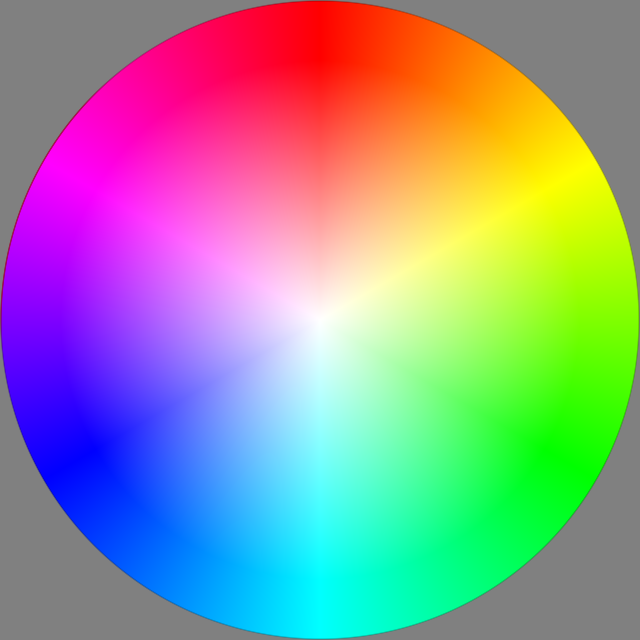
Give the GLSL for this background, as a WebGL 2 fragment shader.

```glsl
#version 300 es
precision highp float;
// A hue wheel on mid grey: hue runs clockwise from red at the top,
// saturation grows linearly from a white centre and is full near the rim.
// A hairline dark rim, tinted red on the upper left, closes the disc.

uniform vec2 u_resolution;
out vec4 fragColor;

const float TAU = 6.2831853;

// Fully saturated colour for a hue in turns
vec3 hueColor(float hue) {
    vec3 ramp = abs(fract(hue + vec3(0.0, 2.0, 1.0) / 3.0) * 6.0 - 3.0);
    return clamp(ramp - 1.0, 0.0, 1.0);
}

void main() {
    float side = min(u_resolution.x, u_resolution.y);
    vec2 p = (gl_FragCoord.xy - 0.5 * u_resolution) / side;
    float pixel = 1.0 / side;
    float radius = length(p);

    // Wheel: clockwise angle from the top sets the hue
    float turn = fract(atan(p.x, p.y + 1e-6) / TAU + 1.0);
    float saturation = clamp(radius / 0.405, 0.0, 1.0);
    vec3 wheel = mix(vec3(1.0), hueColor(turn), saturation);

    // Hairline rim
    float edge = radius - 0.4985;
    float rim = 1.0 - smoothstep(0.0004, 0.0004 + pixel, abs(edge));
    float redArc = smoothstep(0.73, 0.76, turn) * (1.0 - smoothstep(0.86, 0.9, turn));
    vec3 rimColor = mix(wheel * 0.5, vec3(0.6, 0.0, 0.15), redArc);

    // Disc over the grey ground
    float disc = 1.0 - smoothstep(-0.5 * pixel, 0.5 * pixel, edge);
    vec3 color = mix(vec3(0.502), wheel, disc);
    color = mix(color, rimColor, rim * mix(0.35, 0.7, redArc));
    fragColor = vec4(color, 1.0);
}
```
